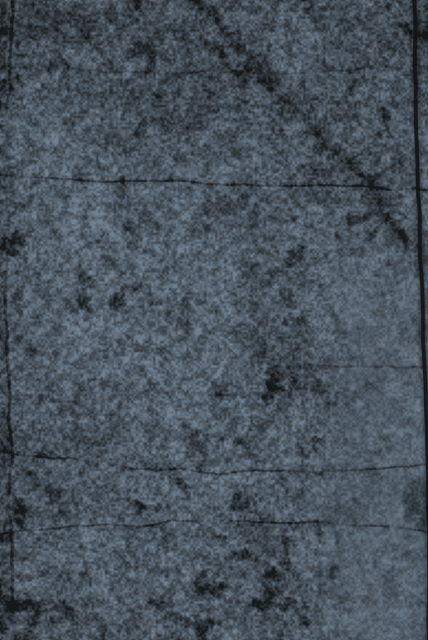
Give the GLSL for this texture, as a Shadertoy shader.

```glsl
const vec3 DARK_STONE = vec3(0.125, 0.143, 0.155);
const vec3 PALE_STONE = vec3(0.385, 0.443, 0.500);
const vec3 GROOVE_COLOR = vec3(0.075, 0.075, 0.080);
const float SLAB_WIDTH = 0.668;

float hash(vec2 cell) {
    vec3 q = fract(cell.xyx * 0.1031);
    q += dot(q, q.yzx + 33.33);
    return fract((q.x + q.y) * q.z);
}

float noise(vec2 p) {
    vec2 i = floor(p), f = fract(p);
    f = f * f * (3.0 - 2.0 * f);
    vec2 e = vec2(0.0, 1.0);
    return mix(mix(hash(i), hash(i + e.yx), f.x),
               mix(hash(i + e), hash(i + e.yy), f.x), f.y);
}

float fbm(vec2 p) {
    float sum = 0.0, gain = 0.533;
    for (int i = 0; i < 4; i++) {
        sum += gain * noise(p);
        p = mat2(1.6, 1.2, -1.2, 1.6) * p + 17.3;
        gain *= 0.5;
    }
    return sum;
}

float line(float dist, float width, float soft) {
    return 1.0 - smoothstep(width, width + soft, abs(dist));
}

float segmentDistance(vec2 p, vec2 a, vec2 b) {
    vec2 ab = b - a;
    return length(p - a - ab * clamp(dot(p - a, ab) / dot(ab, ab), 0.0, 1.0));
}

// Thin broken crack across the slab, bent by bow
float crack(vec2 p, float leftY, float rightY, float bow, float px) {
    float y = mix(leftY, rightY, p.x / SLAB_WIDTH) + bow * p.x * (SLAB_WIDTH - p.x);
    y += 0.014 * (fbm(vec2(p.x * 18.0, leftY * 91.0)) - 0.5);
    float broken = smoothstep(0.2, 0.6, noise(vec2(p.x * 24.0, leftY * 57.0)));
    float stain = 0.3 * line(p.y - y, 0.0, 0.007);
    return (line(p.y - y, 0.0005, px) + stain) * mix(0.3, 1.0, broken);
}

// Wide soft stain running diagonally down to the right edge
float vein(vec2 p) {
    vec2 path[5] = vec2[5](vec2(0.30, 1.01), vec2(0.45, 0.837),
        vec2(0.573, 0.72), vec2(0.612, 0.648), vec2(0.66, 0.598));
    p += 0.022 * (vec2(fbm(p * 28.0), fbm(p * 28.0 + 40.0)) - 0.5);
    float dist = 1.0;
    for (int i = 0; i < 4; i++) dist = min(dist, segmentDistance(p, path[i], path[i + 1]));
    float core = line(dist, 0.001, 0.011);
    return (core + 0.4 * line(dist, 0.004, 0.035)) * mix(0.55, 1.0, noise(p * 45.0));
}

float grain(vec2 p) {
    return 0.60 * (noise(p * 290.0) - 0.5)
         + 0.52 * (noise(p * 150.0 + 9.0) - 0.5)
         + 0.36 * (noise(p * 68.0 + 31.0) - 0.5);
}

// Dark pits gathered in loose groups
float pits(vec2 p) {
    float groups = smoothstep(0.35, 0.7, noise(p * 8.0 + 5.0));
    return smoothstep(0.57, 0.78, fbm(p * 38.0)) * mix(0.35, 1.0, groups);
}

void mainImage(out vec4 fragColor, in vec2 fragCoord) {
    vec2 p = fragCoord / iResolution.y;
    float px = 1.5 / iResolution.y;

    // Broad light and smoother strip at the lower right
    float strip = smoothstep(0.50, 0.58, p.x + 0.05 * fbm(p * 12.0)) * smoothstep(0.75, 0.45, p.y);
    float tone = 0.71 + 0.55 * (fbm(p * 7.0 + 3.0) - 0.5);
    tone -= 0.16 * smoothstep(0.6, 1.0, p.y);
    tone -= 0.12 * smoothstep(0.25, 0.0, p.y) * (1.0 - strip);
    tone -= 0.10 * smoothstep(0.15, 0.0, p.x);
    tone += 0.05 * strip;

    // Surface texture
    tone += grain(p) * mix(1.0, 0.65, strip);
    tone -= 0.60 * pits(p) * (1.0 - 0.7 * strip);

    // Stains and cracks
    tone -= 0.42 * vein(p);
    float corner = length((p - vec2(0.655, 0.205)) * vec2(1.0, 0.6)) + 0.03 * (fbm(p * 25.0) - 0.5);
    tone -= 0.38 * smoothstep(0.030, 0.018, corner);
    tone -= 0.20 * crack(p, 0.900, 0.900, -0.12, px);
    tone -= 0.42 * crack(p, 0.724, 0.706, 0.0, px);
    tone -= 0.20 * crack(p, 0.445, 0.424, 0.0, px) * smoothstep(0.35, 0.55, p.x);
    tone -= 0.40 * crack(p, 0.298, 0.276, -0.22, px);
    tone -= 0.42 * crack(p, 0.165, 0.172, 0.13, px);

    // Chipped left edge
    float edge = p.x - 0.001 - 0.022 * fbm(vec2(p.y * 13.0, 2.0)) - 0.008 * smoothstep(0.8, 0.95, p.y);
    float chipped = smoothstep(0.25, 0.65, noise(vec2(p.y * 9.0, 8.0)));
    tone -= 0.14 * smoothstep(px, -px, edge);
    tone -= 0.45 * line(edge, 0.001, 0.003) * chipped;

    vec3 color = mix(DARK_STONE, PALE_STONE, clamp(tone, -0.15, 1.2));

    // Slanting groove along the right edge
    float groove = p.x - mix(0.670, 0.648, smoothstep(0.1, 1.0, p.y)) - 0.002 * (noise(vec2(p.y * 30.0, 4.0)) - 0.5);
    color *= 1.0 - 0.25 * line(groove, 0.002, 0.010);
    color = mix(color, GROOVE_COLOR, 0.92 * line(groove, 0.0018, 0.0025));
    fragColor = vec4(color, 1.0);
}
```
